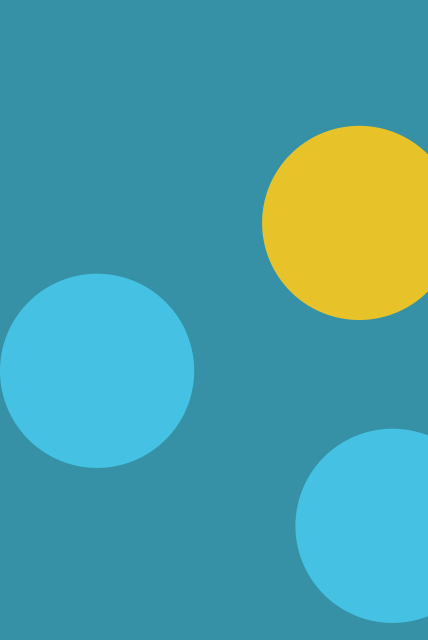
A WebGL 1 fragment shader for this background:

```glsl
precision highp float;

uniform vec2 u_resolution;

const vec3 TEAL = vec3(0.21, 0.57, 0.65);
const vec3 SKY = vec3(0.27, 0.76, 0.89);
const vec3 YELLOW = vec3(0.91, 0.76, 0.16);

// Lengths are in canvas heights
const float RADIUS = 0.1517;
const vec2 YELLOW_CENTER = vec2(0.5612, 0.6517);
const vec2 LEFT_CENTER = vec2(0.1517, 0.4206);
const vec2 RIGHT_CENTER = vec2(0.6133, 0.1784);

// Disc coverage, smoothed over one pixel
float disc(vec2 p, vec2 center) {
    float d = length(p - center) - RADIUS;
    return clamp(0.5 - d * u_resolution.y, 0.0, 1.0);
}

void main() {
    vec2 p = gl_FragCoord.xy / u_resolution.y;

    vec3 color = TEAL;
    color = mix(color, SKY, disc(p, LEFT_CENTER));
    color = mix(color, SKY, disc(p, RIGHT_CENTER));
    color = mix(color, YELLOW, disc(p, YELLOW_CENTER));

    gl_FragColor = vec4(color, 1.0);
}
```
